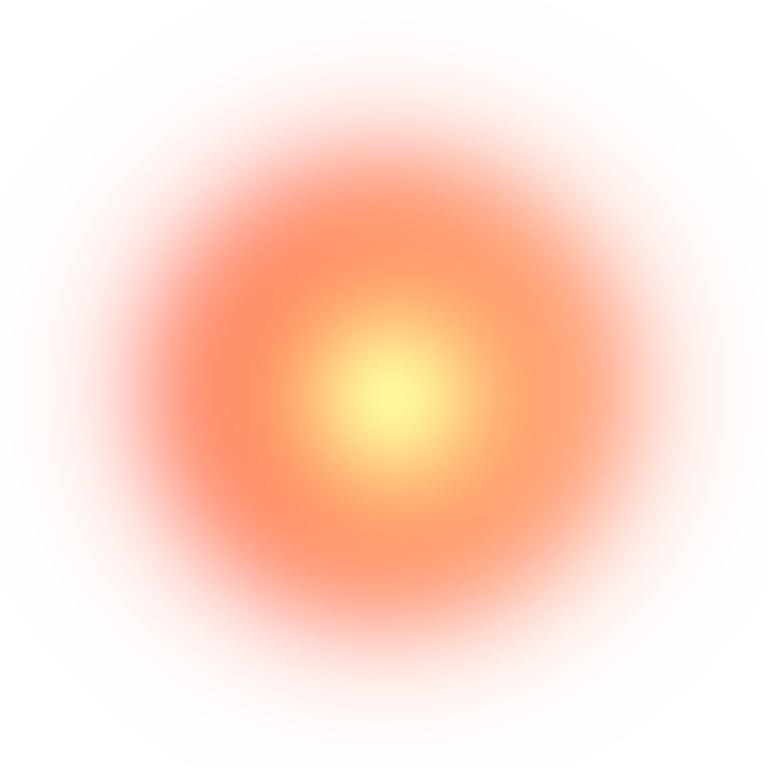
Write a WebGL 2 fragment shader that draws this background.

```glsl
#version 300 es
precision highp float;
// A soft sun: a yellow core inside a coral and orange halo that fades to white.
uniform vec2 u_resolution;
out vec4 outColor;

// Smooth falloff from 1 inside the radius to 0 outside it
float softDisc(float dist, float radius, float sharpness) {
    return 1.0 / (1.0 + exp((dist - radius) * sharpness));
}

void main() {
    vec2 uv = gl_FragCoord.xy / u_resolution;

    // Halo: coral on the left, orange on the right, pinker toward its rim
    float haloDist = length((uv - vec2(0.508, 0.492)) * vec2(1.0, 1.03));
    vec3 coral = vec3(1.0, 0.50, 0.35);
    vec3 orange = vec3(1.0, 0.60, 0.41);
    vec3 haloColor = mix(coral, orange, smoothstep(0.18, 0.82, uv.x));
    haloColor.b += 0.09 * smoothstep(0.2, 0.4, haloDist);
    vec3 color = mix(vec3(1.0), haloColor, softDisc(haloDist, 0.321, 22.5));

    // Core: gaussian yellow glow
    vec2 fromCore = uv - vec2(0.512, 0.482);
    float core = exp(-65.0 * dot(fromCore, fromCore));
    color = mix(color, vec3(1.0, 0.97, 0.60), core);

    outColor = vec4(color, 1.0);
}
```
